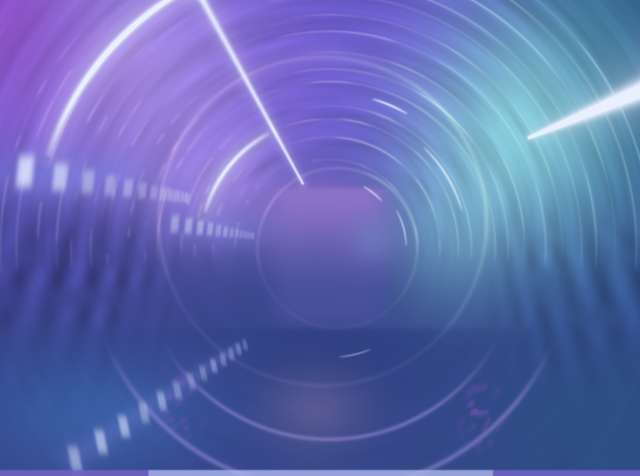
Write a WebGL 1 fragment shader that draws this background.

```glsl
precision highp float;
// A violet and teal light tunnel: soft colour pools form the haze, polar noise
// and thin broken arcs give the spinning walls. Tapered beams and perspective
// rows of lamps lie on top, above a dark reflecting floor.
uniform vec2 u_resolution;

const float ASPECT = 1.347;
const vec2 HUB = vec2(.693, .479);
const vec3 NAVY = vec3(.21, .27, .54);
const vec3 INDIGO = vec3(.40, .33, .78);
const vec3 VIOLET = vec3(.64, .53, .88);
const vec3 MAGENTA = vec3(.58, .32, .80);
const vec3 TEAL = vec3(.52, .79, .84);
const vec3 DEEP_TEAL = vec3(.19, .38, .55);
const vec3 BLUE = vec3(.22, .42, .70);
const vec3 ICE = vec3(.91, .94, 1.);

float hash(vec2 p) {
  return fract(sin(dot(p, vec2(127.1, 311.7))) * 43758.5);
}

float noise(vec2 p) {
  vec2 i = floor(p), f = fract(p);
  f = f * f * (3. - 2. * f);
  return mix(mix(hash(i), hash(i + vec2(1, 0)), f.x),
             mix(hash(i + vec2(0, 1)), hash(i + vec2(1, 1)), f.x), f.y);
}

// Soft elliptical spot
float glow(vec2 p, float x, float y, float w, float h) {
  vec2 d = (p - vec2(x, y)) / vec2(w, h);
  return exp(-dot(d, d));
}

float ring(vec2 q, float radius, float width) {
  float d = (length(q) - radius) / width;
  return exp(-d * d);
}

// Angle runs clockwise from straight up, in radians
float arc(vec2 q, float radius, float width, float start, float end) {
  float t = clamp((atan(q.x, q.y) - start) / (end - start), 0., 1.);
  return ring(q, radius, width) * sqrt(4. * t * (1. - t));
}

// Light shaft with a halo, its width changing from end to end
float beam(vec2 p, vec2 a, vec2 b, float widthA, float widthB) {
  vec2 axis = b - a;
  float t = clamp(dot(p - a, axis) / dot(axis, axis), 0., 1.);
  float d = length(p - a - axis * t) / mix(widthA, widthB, t);
  return .85 * exp(-d * d) + .2 * exp(-d * d / 12.);
}

// Lamps shrinking towards a vanishing point
float lamps(vec2 p, vec2 first, vec2 vanish, float ratio, vec2 size, float slant) {
  float sum = 0., scale = 1.;
  for (int i = 0; i < 13; i++) {
    vec2 d = p - mix(vanish, first, scale);
    d.x -= d.y * slant;
    d /= size * (.25 + .75 * scale);
    float power = .65 + .35 * hash(vec2(float(i), first.x));
    sum += exp(-dot(d * d, d * d)) * power * (.25 + .75 * scale);
    scale *= ratio;
  }
  return sum;
}

// Large areas of colour
vec3 haze(vec2 p) {
  vec3 c = mix(NAVY, INDIGO, smoothstep(.38, .8, p.y));
  c = mix(c, VIOLET, .95 * glow(p, .29, .86, .27, .30));
  c = mix(c, MAGENTA, .85 * glow(p, 0., 1., .16, .26));
  c = mix(c, DEEP_TEAL, smoothstep(.85, 1.25, p.x) * smoothstep(.2, .7, p.y));
  c = mix(c, TEAL, .95 * glow(p, 1.09, .73, .22, .25));
  c = mix(c, TEAL, .5 * glow(p, .95, .54, .14, .18));
  c = mix(c, VIOLET, .7 * glow(p, .47, .61, .16, .13));
  c = mix(c, vec3(.26, .25, .57), .75 * glow(p, .08, .44, .3, .13));
  c = mix(c, BLUE, .6 * glow(p, .2, .13, .24, .12));
  c = mix(c, vec3(.17, .32, .52), .8 * glow(p, 1.3, .1, .35, .28));
  return mix(c, vec3(.42, .39, .6), .7 * glow(p, .665, .15, .1, .09));
}

// Misty disc with a doorway, and the dark floor in front
vec3 farEnd(vec3 c, vec2 p, vec2 q) {
  float door = smoothstep(.615, .595, p.y) * smoothstep(.28, .36, p.y)
             * smoothstep(.15, .07, abs(q.x));
  vec3 mist = mix(vec3(.29, .32, .62), vec3(.58, .46, .8), smoothstep(.37, .61, p.y));
  c = mix(c, mist, .5 * smoothstep(.2, .09, length(q)));
  c = mix(c, mist, .8 * door);
  c = mix(c, vec3(.43, .51, .76), .55 * glow(p, .79, .5, .05, .05));
  float ground = smoothstep(.32, .3, p.y) * glow(p, .72, .28, .32, .1);
  return mix(c, vec3(.16, .23, .49), .55 * ground);
}

// Thin broken wall arcs and two full rings
float wallLines(vec2 p, vec2 q, float angle, float upper) {
  float sum = 0.;
  for (int i = 0; i < 14; i++) {
    float k = float(i), jitter = hash(vec2(k, 4));
    float radius = .18 + .038 * k + .018 * jitter;
    float broken = smoothstep(.2, .8, noise(vec2(angle * 5. + k * 9., k)));
    float dashes = smoothstep(.4, .8, noise(vec2(angle * 16., k * 7.)));
    sum += arc(q, radius, .0028, -.1 - .3 * jitter, 1.65) * (.12 + .28 * broken);
    sum += arc(q, radius + .012, .0035, -1.65, -.7) * dashes * .26;
  }
  float patchy = .5 + noise(vec2(angle * 3., 2));
  vec2 wide = p - vec2(.679, .535);
  sum += .22 * patchy * ring(p - vec2(.71, .479), .168, .004) * (.25 + .75 * upper);
  sum += .25 * patchy * ring(wide, .345, .005) * (.35 + .65 * upper);
  return min(sum + .08 * ring(wide, .345, .022) * upper, .8);
}

void main() {
  vec2 p = gl_FragCoord.xy / u_resolution * vec2(ASPECT, 1);
  vec2 q = p - HUB;
  float r = length(q), angle = atan(q.x, q.y);
  float upper = smoothstep(-.12, .12, q.y);
  vec3 c = haze(p);

  // Spinning grain and dim side panels
  float grain = noise(vec2(angle * 3., r * 50.)) + .5 * noise(vec2(angle * 5., r * 120.));
  c *= 1. + .13 * (grain - .75) * smoothstep(.14, .24, r) * (.25 + .75 * upper);
  float wall = smoothstep(.28, .5, abs(q.x)) * glow(p, p.x, .4, 1., .14);
  float panel = sin(log(abs(q.x) + .02) * 48. + q.y * 22.);
  c *= 1. + .22 * wall * panel * noise(p * vec2(14, 24));
  c = farEnd(c, p, q);

  // Wall arcs and their reflections
  vec3 tint = mix(vec3(.86, .72, .98), vec3(.76, .93, .93), smoothstep(-.15, .25, q.x));
  c = mix(c, tint, wallLines(p, q, angle, upper));
  float mirrored = ring(q, .402, .005) + ring(q, .51, .006);
  c = mix(c, vec3(.6, .55, .85), .5 * mirrored * smoothstep(-.18, -.36, q.y));

  // Violet flecks on the floor
  float fleck = smoothstep(.5, .9, noise(vec2(p.x * 70. - p.y * 35., p.y * 60.)));
  float area = glow(p, 1.015, .13, .035, .06) + .6 * glow(p, .38, .15, .04, .08);
  c = mix(c, MAGENTA, .6 * fleck * area);

  // Bright arcs and short flashes
  float light = arc(q, .622, .008, -1.26, -.35) + .25 * arc(q, .622, .035, -1.3, -.2);
  light += .75 * arc(q, .272, .005, -1.3, -.48) + .25 * arc(q, .272, .025, -1.4, -.4);
  light += .8 * arc(q, .326, .003, .28, .53) + .7 * arc(q, .29, .003, .75, 1.3);
  light += .6 * arc(q, .148, .0025, .5, .85) + .5 * arc(q, .162, .0025, 1.05, 1.55);
  light += .35 * arc(q, .23, .0025, 2.75, 3.05);
  light += .85 * beam(p, vec2(.421, 1.01), vec2(.637, .615), .008, .003);
  light += 1.2 * beam(p, vec2(1.114, .711), vec2(1.38, .822), .004, .026);

  // Lamp rows over blue bloom
  float bloom = glow(p, .13, .63, .17, .05) + .8 * glow(p, .46, .52, .1, .035);
  bloom += .5 * beam(p, vec2(.16, .04), vec2(.5, .27), .03, .01);
  c = mix(c, vec3(.5, .54, .9), .5 * bloom);
  light += .8 * lamps(p, vec2(.053, .64), vec2(.42, .58), .8, vec2(.018, .036), .1);
  light += .55 * lamps(p, vec2(.368, .53), vec2(.56, .5), .85, vec2(.009, .02), .1);
  light += .65 * lamps(p, vec2(.158, .035), vec2(.614, .342), .88, vec2(.012, .029), -.2);
  c = mix(c, ICE, min(light, 1.));

  // Pale strip along the lower rim
  float middle = smoothstep(.365, .36, abs(p.x - .675));
  vec3 pale = mix(vec3(.45, .4, .78), vec3(.68, .72, .93), middle);
  c = mix(c, pale, .8 * smoothstep(.015, .01, p.y));
  gl_FragColor = vec4(c, 1);
}
```
